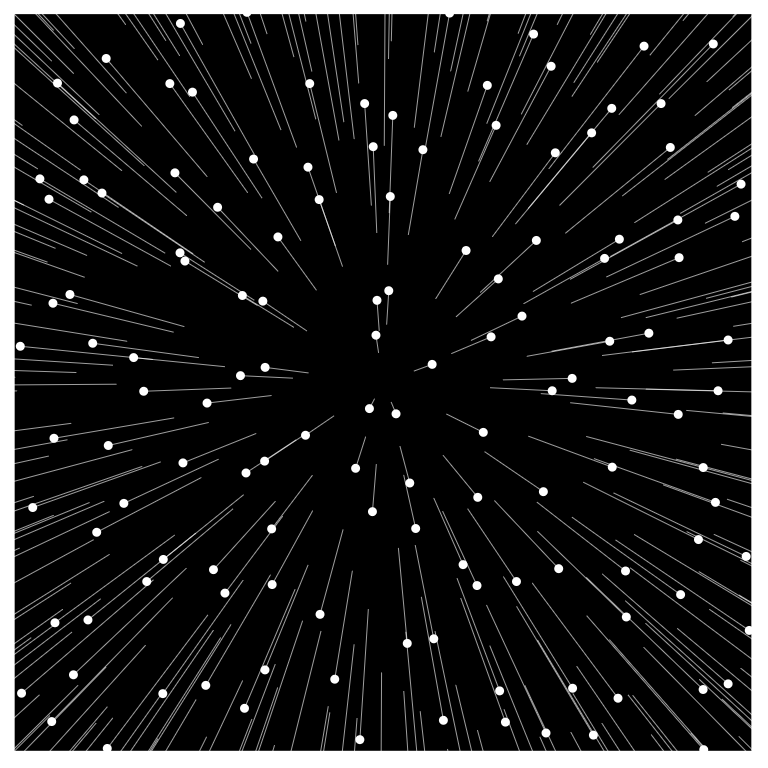
Give the GLSL for this background, as a Shadertoy shader.

```glsl
// White dots rushing outward on black, each with a thin radial trail, inside a white frame.
#define CENTER vec2(0.4987, 0.5020)
#define FRAME_HALF 0.4796
#define CELLS 18
#define TAIL_RATIO 0.636
#define DOT_RADIUS 0.0058
#define TRAIL_HALF_WIDTH 0.00065
#define TRAIL_OPACITY 0.62
#define SEED 3.7

vec2 hash2(vec2 p) {
    vec2 q = vec2(dot(p, vec2(127.1, 311.7)), dot(p, vec2(269.5, 183.3)));
    return fract(sin(q + SEED) * 43758.5453);
}

float segmentDistance(vec2 p, vec2 a, vec2 b) {
    vec2 ab = b - a;
    float t = clamp(dot(p - a, ab) / max(dot(ab, ab), 1e-8), 0.0, 1.0);
    return length(p - a - ab * t);
}

// Antialiased cover of a shape from its signed distance
float cover(float dist, float pixel) {
    return clamp(0.5 - dist / pixel, 0.0, 1.0);
}

void mainImage(out vec4 fragColor, in vec2 fragCoord) {
    float side = min(iResolution.x, iResolution.y);
    float pixel = 1.0 / side;
    vec2 p = (fragCoord - 0.5 * iResolution.xy) / side + 0.5 - CENTER;

    // The field reaches past the frame, so trails of unseen dots enter it
    float fieldHalf = FRAME_HALF / TAIL_RATIO;
    float cellSize = 2.0 * fieldHalf / float(CELLS);
    float thinCover = min(1.0, 2.0 * TRAIL_HALF_WIDTH / pixel);
    float unlit = 1.0;
    float dots = 0.0;

    // One scattered dot per cell
    for (int j = 0; j < CELLS; j++) {
        for (int i = 0; i < CELLS; i++) {
            vec2 cell = vec2(i, j);
            vec2 star = (cell + hash2(cell)) * cellSize - fieldHalf;

            // Trail back toward the center, brighter where trails overlap
            float trailDist = segmentDistance(p, star * TAIL_RATIO, star);
            float trail = min(cover(trailDist - TRAIL_HALF_WIDTH, pixel), thinCover);
            unlit *= 1.0 - TRAIL_OPACITY * trail;

            dots = max(dots, cover(length(p - star) - DOT_RADIUS, pixel));
        }
    }

    // Dots over trails, then the frame over both
    float light = mix(1.0 - unlit, 1.0, dots);
    float inside = cover(max(abs(p.x), abs(p.y)) - FRAME_HALF, pixel);
    fragColor = vec4(vec3(mix(1.0, light, inside)), 1.0);
}
```
